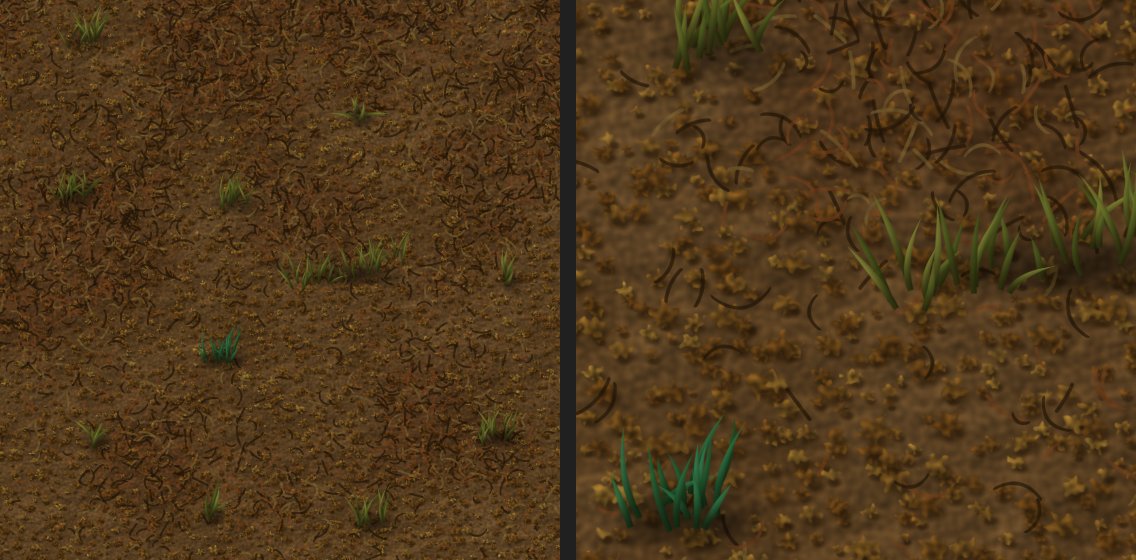
Left: the whole. Right: its middle third, enlarged.
This texture is drawn by a WebGL 1 fragment shader. Its source:

```glsl
precision highp float;
// Muddy forest floor with ochre leaf clumps, matted dry twigs and scattered grass tufts.
uniform vec2 u_resolution;

float hash(vec2 p) {
  vec3 q = fract(p.xyx * 0.1031);
  q += dot(q, q.yzx + 33.33);
  return fract((q.x + q.y) * q.z);
}

vec2 hash2(vec2 p) { return vec2(hash(p), hash(p + 57.3)); }

float corner(vec2 cell, vec2 offset) {
  float a = 6.2832 * hash(cell);
  return dot(vec2(cos(a), sin(a)), offset);
}

float gradientNoise(vec2 p) {
  vec2 i = floor(p), f = fract(p), e = vec2(1.0, 0.0);
  vec2 u = f * f * f * (f * (f * 6.0 - 15.0) + 10.0);
  return mix(mix(corner(i, f), corner(i + e, f - e), u.x),
             mix(corner(i + e.yx, f - e.yx), corner(i + 1.0, f - 1.0), u.x), u.y);
}

float mudHeight(vec2 p) {
  float h = 0.0, amp = 1.0;
  p = p * vec2(15.0, 22.0) + p.yx * vec2(4.0, -5.0) + 60.0;
  for (int i = 0; i < 4; i++) {
    h += amp * gradientNoise(p);
    p = p * 2.03 + 7.1;
    amp *= 0.52;
  }
  return h;
}

// How thickly dry twigs cover the ground, strongest towards the top.
float litter(vec2 p) {
  float n = gradientNoise(p * 3.2 + 21.0) + 0.4 * gradientNoise(p * 9.0 + 4.0);
  return smoothstep(-0.15, 0.45, n + 0.55 * (p.y - 0.45));
}

// Ragged leaf rosettes, lit from the upper left.
vec3 addClumps(vec3 col, vec2 uv, float scale) {
  vec2 p = uv * scale, cell = floor(p);
  float grain = gradientNoise(p * 4.5 + 30.0);
  for (int y = -1; y <= 1; y++)
  for (int x = -1; x <= 1; x++) {
    vec2 id = cell + vec2(x, y) + scale;
    if (hash(id + 9.0) > 0.68) continue;
    vec2 d = p + scale - id - hash2(id);
    float r = mix(0.18, 0.46, hash(id + 3.0));
    float lobes = sin(atan(d.y, d.x) * 5.0 + 6.28 * hash(id + 5.0));
    float rim = r * (0.8 + 0.2 * lobes + 0.7 * grain);
    float shade = 1.0 - smoothstep(0.3 * r, 1.2 * r, length((d + vec2(-0.12, 0.2)) * vec2(0.9, 1.3)));
    col = mix(col, vec3(0.15, 0.09, 0.025), 0.6 * shade);
    float cover = 1.0 - smoothstep(-0.08, 0.08, length(d * vec2(0.9, 1.25)) - rim);
    float tone = hash(id + 7.0);
    vec3 leaf = mix(vec3(0.32, 0.2, 0.06), vec3(0.45, 0.34, 0.13), tone * tone);
    leaf *= 0.97 + 0.22 * (d.y - 0.5 * d.x) / r + 0.7 * grain;
    col = mix(col, leaf, 0.85 * cover);
  }
  return col;
}

// Fine curved stalks: dark, rusty or straw coloured.
vec3 addTwigs(vec3 col, vec2 uv, float px) {
  for (int k = 0; k < 6; k++) {
    float scale = 25.0 + 3.0 * float(k);
    vec2 p = uv * scale, cell = floor(p);
    for (int y = -1; y <= 1; y++)
    for (int x = -1; x <= 1; x++) {
      vec2 home = cell + vec2(x, y), id = home + 40.0 * float(k + 1);
      vec2 root = home + hash2(id);
      if (hash(id + 2.0) > 0.1 + 0.75 * litter(root / scale)) continue;
      float a = 6.2832 * hash(id + 4.0), len = mix(0.2, 0.5, hash(id + 6.0));
      vec2 d = p - root;
      d = vec2(cos(a) * d.x + sin(a) * d.y, cos(a) * d.y - sin(a) * d.x);
      d.y -= (hash(id + 8.0) - 0.5) * d.x * d.x / len;
      float gap = length(vec2(max(abs(d.x) - len, 0.0), d.y)) / scale;
      float cover = 1.0 - smoothstep(0.0006, 0.0009 + 1.2 * px, gap);
      float kind = hash(id + 11.0);
      vec3 stalk = kind < 0.5 ? vec3(0.13, 0.08, 0.025)
                 : kind < 0.83 ? vec3(0.42, 0.23, 0.1) : vec3(0.44, 0.35, 0.17);
      col = mix(col, stalk, 0.7 * cover);
    }
  }
  return col;
}

// Tufts of tapering blades; the first is a broad row, every third a sparse sprout.
vec3 addGrass(vec3 col, vec2 uv, float px) {
  for (int i = 0; i < 11; i++) {
    float n = float(i);
    bool row = i == 0, sprout = mod(n, 3.0) == 1.0;
    vec2 d = uv - fract(vec2(0.62, 0.51) + n * vec2(0.7549, 0.5698));
    if (abs(d.x) > 0.2 || abs(d.y) > 0.13) continue;
    float count = row ? 40.0 : sprout ? 5.0 : 16.0;
    float halfWidth = row ? 0.1 : sprout ? 0.004 : 0.03;
    float shade = length((d + vec2(-0.008, 0.002)) / vec2(halfWidth + 0.025, 0.025));
    col *= 1.0 - 0.4 * (1.0 - smoothstep(0.2, 1.0, shade));
    for (int j = 0; j < 40; j++) {
      if (float(j) >= count) break;
      vec2 id = vec2(n * 7.0 + 3.0, float(j) + 5.0), rnd = hash2(id);
      float x = (2.0 * rnd.x - 1.0) * halfWidth;
      vec2 q = d - vec2(x, 0.22 * x + 0.012 - 0.024 * float(j) / count);
      float lean = (rnd.y - 0.5) * (sprout ? 2.8 : 1.1), len = mix(0.025, 0.055, hash(id + 20.0));
      q = vec2(cos(lean) * q.x - sin(lean) * q.y, sin(lean) * q.x + cos(lean) * q.y);
      float t = clamp(q.y / len, 0.0, 1.0);
      float side = q.x - (hash(id + 30.0) - 0.4) * 0.04 * t * t;
      float width = (sprout ? 0.0045 : 0.0028) * (1.0 - t) * (0.6 + 1.6 * t);
      float gap = max(abs(side) - width, abs(q.y - 0.5 * len) - 0.5 * len);
      vec3 tip = mix(vec3(0.27, 0.33, 0.1), vec3(0.5, 0.51, 0.2), hash(id + 41.0));
      vec3 blade = mix(vec3(0.17, 0.18, 0.05), tip, smoothstep(0.0, 0.7, t));
      if (i == 5) blade *= vec3(0.4, 0.95, 1.5);
      blade *= 1.0 - 0.25 * smoothstep(-0.001, 0.002, side);
      col = mix(col, blade, 0.92 * (1.0 - smoothstep(-px, px, gap)));
    }
  }
  return col;
}

void main() {
  vec2 uv = gl_FragCoord.xy / u_resolution.y;
  float px = 1.0 / u_resolution.y;

  // Wet mud with raking light
  float h = mudHeight(uv);
  float relief = h - mudHeight(uv + vec2(-0.002, 0.003));
  float broad = gradientNoise(uv * 6.0 + 13.0);
  vec3 col = mix(vec3(0.28, 0.19, 0.09), vec3(0.38, 0.28, 0.16), 0.5 + 0.5 * broad + 0.25 * h);
  col *= 1.0 + 0.75 * relief;

  // Leaves, twigs and grass
  col = addClumps(col, uv, 66.0);
  col = addClumps(col, uv, 47.0);
  col *= mix(vec3(1.04), vec3(0.93, 0.87, 0.84), litter(uv));
  col = addTwigs(col, uv, px);
  col *= 1.0 + 0.25 * gradientNoise(uv * 190.0);
  col = addGrass(col, uv, px);
  gl_FragColor = vec4(col, 1.0);
}
```
